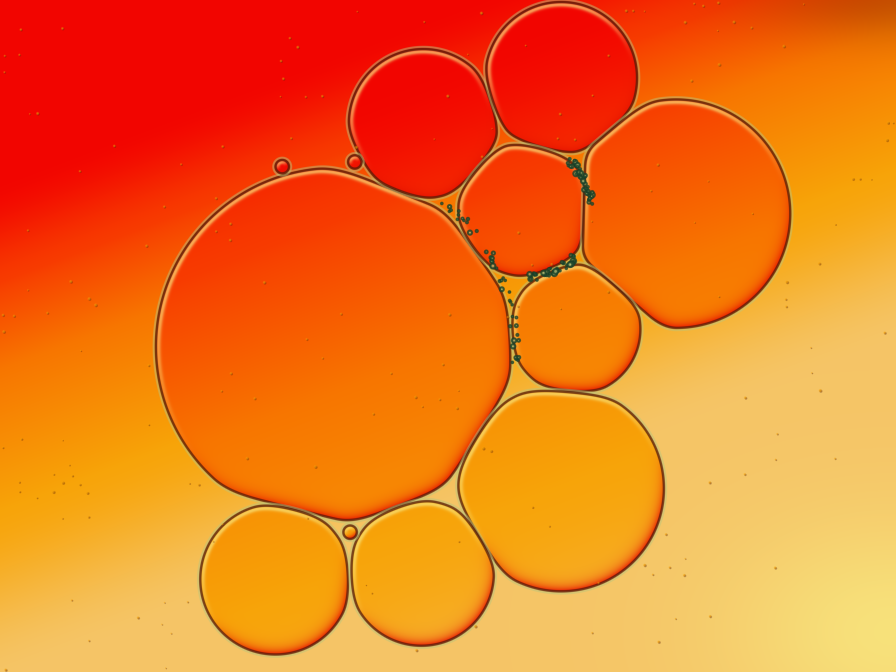
A WebGL 2 fragment shader for this background:

```glsl
#version 300 es
precision highp float;
// Oil drops resting on a warm red-to-cream gradient. Drops are circles that
// flatten where they press together; each has a shaded rim, and hashed
// beads and specks are scattered over the contacts and the liquid.
uniform vec2 u_resolution;
out vec4 fragColor;

const int DROPS = 12;
// Centre and radius of each drop, in canvas heights
const vec3 drops[DROPS] = vec3[DROPS](
  vec3(0.498, 0.484, 0.266), vec3(0.630, 0.816, 0.111), vec3(0.835, 0.884, 0.113),
  vec3(0.781, 0.688, 0.099), vec3(1.006, 0.682, 0.170), vec3(0.856, 0.510, 0.097),
  vec3(0.835, 0.273, 0.153), vec3(0.410, 0.138, 0.112), vec3(0.627, 0.147, 0.108),
  vec3(0.420, 0.752, 0.010), vec3(0.528, 0.759, 0.010), vec3(0.521, 0.208, 0.010));

const vec3 RED = vec3(0.95, 0.02, 0.0);
const vec3 VERMILION = vec3(0.97, 0.24, 0.0);
const vec3 ORANGE = vec3(0.97, 0.46, 0.0);
const vec3 AMBER = vec3(0.97, 0.64, 0.03);
const vec3 CREAM = vec3(0.96, 0.77, 0.40);
const vec3 LEMON = vec3(0.97, 0.91, 0.50);
const vec3 SAGE = vec3(0.73, 0.77, 0.48);
const vec3 UMBER = vec3(0.32, 0.10, 0.03);
const vec3 PINE = vec3(0.08, 0.24, 0.15);

float hash(vec2 p) {
  return fract(sin(dot(p, vec2(127.1, 311.7))) * 43758.5453);
}

float smoothMax(float a, float b, float k) {
  float h = max(k - abs(a - b), 0.0) / k;
  return max(a, b) + 0.25 * h * h * k;
}

float line(float d, float width, float px) {
  return 1.0 - smoothstep(width, width + 1.5 * px, abs(d));
}

float glow(vec2 p, vec2 centre, vec2 size) {
  vec2 q = (p - centre) / size;
  return exp(-dot(q, q));
}

// Warmth grows downwards and to the right
float warmth(vec2 p) {
  return 1.0 - p.y + 0.38 * p.x;
}

vec3 warmRamp(float t) {
  vec3 c = mix(RED, VERMILION, smoothstep(0.27, 0.44, t));
  c = mix(c, ORANGE, clamp((t - 0.42) / 0.13, 0.0, 1.0));
  c = mix(c, AMBER, clamp((t - 0.55) / 0.21, 0.0, 1.0));
  return mix(c, CREAM, smoothstep(0.74, 1.02, t));
}

// Distance to one drop, trimmed by every drop it overlaps
float dropDistance(vec2 p, int id) {
  vec3 a = drops[id];
  float d = length(p - a.xy) - a.z;
  for (int j = 0; j < DROPS; j++) {
    if (j == id) continue;
    vec3 b = drops[j];
    vec2 axis = b.xy - a.xy;
    float overlap = a.z + b.z - length(axis);
    if (overlap <= 0.0) continue;
    float share = a.z * a.z / (a.z * a.z + b.z * b.z);
    float wall = dot(p - a.xy, normalize(axis)) - a.z + overlap * share;
    d = smoothMax(d, wall, min(0.15 * a.z, 0.014));
  }
  return d;
}

vec3 paintDrop(vec3 col, vec2 p, int id, float px) {
  vec3 drop = drops[id];
  float d = dropDistance(p, id);
  float lit = dot((p - drop.xy) / drop.z, normalize(vec2(-0.45, 0.9)));
  vec3 body = warmRamp(0.73 * warmth(mix(drop.xy, p, 0.7)));
  float shade = smoothstep(-0.1, 0.9, -lit) * exp(min(d, 0.0) / 0.008);
  body = mix(body, vec3(0.9, 0.07, 0.0), shade);
  float shine = smoothstep(-0.3, 0.8, lit) * exp(-pow((d + 0.004) / 0.0035, 2.0));
  body = mix(body, LEMON, 0.65 * shine);
  col = mix(col, SAGE, 0.5 * line(d - 0.003, 0.0007, px));
  col = mix(col, body, smoothstep(px, -px, d));
  return mix(col, UMBER, 0.75 * line(d, 0.0007, px));
}

// Tiny ringed beads strewn along an arc
vec3 paintBeads(vec3 col, vec2 p, vec2 centre, float radius, vec2 arc, float px) {
  for (int i = 0; i < 44; i++) {
    vec2 seed = vec2(float(i), radius * 90.0);
    float angle = mix(arc.x, arc.y, hash(seed));
    float reach = radius + 0.012 * (hash(seed + 3.1) - 0.5);
    float size = mix(0.001, 0.004, pow(hash(seed + 7.7), 3.0));
    float d = length(p - centre - reach * vec2(cos(angle), sin(angle))) - size;
    col = mix(col, SAGE, 0.7 * smoothstep(px, -px, d));
    col = mix(col, PINE, 0.8 * line(d, 0.0005, px));
  }
  return col;
}

// One sparse speck per grid cell, denser inside the clusters
vec3 paintSpecks(vec3 col, vec2 p, float cells, float px) {
  vec2 id = floor(p * cells);
  vec2 spot = (id + 0.25 + 0.5 * vec2(hash(id + 1.3), hash(id + 5.9))) / cells;
  float chance = 0.012 + 0.22 * glow(spot, vec2(0.05, 0.30), vec2(0.10, 0.04))
    + 0.2 * glow(spot, vec2(0.425, 0.92), vec2(0.02, 0.07))
    + 0.1 * glow(spot, vec2(1.06, 0.97), vec2(0.05, 0.04));
  float size = mix(0.0006, 0.002, hash(id + 9.2));
  float present = step(hash(id), chance);
  float light = smoothstep(px, -px, length(p - spot) - size);
  float dark = smoothstep(px, -px, length(p - spot - vec2(0.001, -0.001)) - size);
  col = mix(col, UMBER, 0.5 * present * dark);
  return mix(col, AMBER, 0.6 * present * light);
}

void main() {
  float px = 1.0 / u_resolution.y;
  vec2 p = gl_FragCoord.xy * px;

  // Liquid, with a lemon corner below and a dim corner above
  vec3 col = warmRamp(warmth(p));
  col = mix(col, LEMON, 0.8 * glow(p, vec2(1.33, 0.06), vec2(0.25, 0.17)));
  col *= 1.0 - 0.2 * glow(p, vec2(1.33, 1.0), vec2(0.2, 0.06));

  for (int i = 0; i < DROPS; i++) col = paintDrop(col, p, i, px);
  col = paintSpecks(col, p, 80.0, px);

  // Beads caught between the drops
  col = paintBeads(col, p, drops[0].xy, 0.269, vec2(-0.15, 0.95), px);
  col = paintBeads(col, p, drops[3].xy, 0.098, vec2(0.0, 0.85), px);
  col = paintBeads(col, p, drops[3].xy, 0.101, vec2(-1.5, -0.75), px);
  fragColor = vec4(col, 1.0);
}
```
